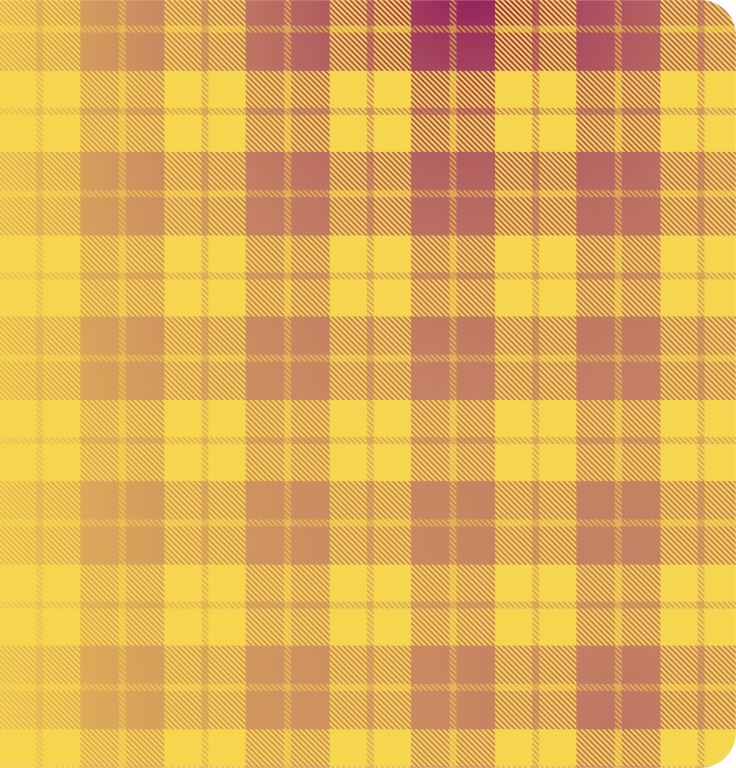
Give the GLSL for this pattern, as a Shadertoy shader.

```glsl
// A two-tone woven plaid: broad and fine stripes run both ways and meet in a
// diagonal twill. The dark thread follows a smooth dye field, from gold at the
// left to wine near the upper right; the right-hand corners are rounded.

const vec2 PERIOD = vec2(0.2153, 0.2143);     // one sett, in canvas heights
const vec2 BAND_CENTER = vec2(0.1593, 0.7478);
const float BAND_HALF = 0.254;                // fractions of one sett
const float LINE_HALF = 0.021;
const float LINE_STRENGTH = 0.58;
const float TWILLS_PER_SETT = 30.0;
const float CORNER_RADIUS = 0.047;

const vec3 GOLD = vec3(0.965, 0.840, 0.310);
const vec3 CLAY = vec3(0.765, 0.495, 0.390);
const vec3 WINE = vec3(0.590, 0.150, 0.360);

// Antialiased cover of a strip, given the distance from its middle.
float strip(float dist, float halfWidth, float blur) {
    return 1.0 - smoothstep(-blur, blur, dist - halfWidth);
}

// Amount of dark thread along one axis: a broad band with a light line
// in its middle, then a light gap with a dark line in its middle.
float threadTone(float coord, float center, float period, float pixel) {
    float dist = abs(fract((coord - center) / period + 0.5) - 0.5);
    float blur = 0.8 * pixel / period;
    float tone = strip(dist, BAND_HALF, blur);
    tone -= LINE_STRENGTH * strip(dist, LINE_HALF, blur);
    tone += LINE_STRENGTH * strip(0.5 - dist, LINE_HALF, blur);
    return tone;
}

// Diagonal weave: 1 where the vertical thread lies on top.
float twill(vec2 p, float pixel) {
    vec2 turns = p * TWILLS_PER_SETT / PERIOD;
    float wave = abs(fract(turns.x + turns.y) - 0.5);
    float blur = min(0.9 * pixel * TWILLS_PER_SETT / PERIOD.x, 0.25);
    return smoothstep(0.25 - blur, 0.25 + blur, wave);
}

float glow(vec2 p, vec2 center, float reach) {
    return exp(-length(p - center) / reach);
}

// Depth of dye: rises to the right, with two soft pools.
float dyeDepth(vec2 p) {
    float depth = 0.14 + 0.27 * (1.0 - exp(-3.8 * p.x));
    depth += 0.68 * glow(p, vec2(0.61, 1.02), 0.27);
    depth += 0.14 * glow(p, vec2(0.80, 0.05), 0.20);
    return clamp(depth, 0.0, 1.0);
}

vec3 dyeColor(float depth) {
    vec3 pale = mix(GOLD, CLAY, min(depth * 2.0, 1.0));
    return mix(pale, WINE, clamp(depth * 2.0 - 1.0, 0.0, 1.0));
}

// Signed distance to a box whose right-hand corners are rounded.
float clothDistance(vec2 p, vec2 size) {
    vec2 q = vec2(p.x - size.x, abs(p.y - 0.5 * size.y) - 0.5 * size.y);
    q += CORNER_RADIUS;
    return length(max(q, 0.0)) + min(max(q.x, q.y), 0.0) - CORNER_RADIUS;
}

void mainImage(out vec4 fragColor, in vec2 fragCoord) {
    float pixel = 1.0 / iResolution.y;
    vec2 p = fragCoord * pixel;

    // Weave the two sets of stripes together
    float warp = threadTone(p.x, BAND_CENTER.x, PERIOD.x, pixel);
    float weft = threadTone(p.y, BAND_CENTER.y, PERIOD.y, pixel);
    float tone = mix(weft, warp, twill(p, pixel));
    vec3 color = mix(GOLD, dyeColor(dyeDepth(p)), tone);

    // White beyond the rounded corners
    float outside = clothDistance(p, iResolution.xy * pixel);
    color = mix(color, vec3(1.0), smoothstep(-pixel, pixel, outside));
    fragColor = vec4(color, 1.0);
}
```
